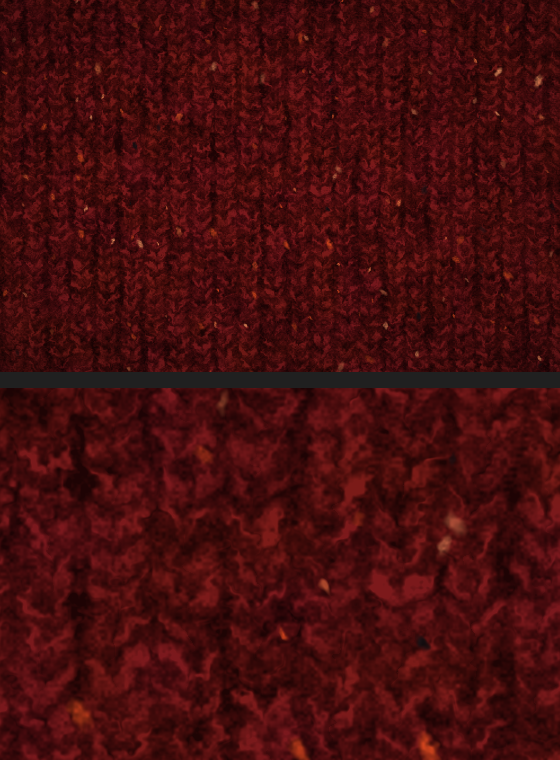
Top: the whole. Bottom: its middle third, enlarged.
Reproduce this texture procedurally as a Shadertoy shader.

```glsl
// Dark red knitted wool: columns of V stitches with fuzzy fibres and tweed flecks.

const float PI = 3.14159;
const vec2 STITCHES = vec2(23.5, 30.0);  // repeats across and down
const vec3 SHADOW_RED = vec3(0.105, 0.012, 0.014);
const vec3 WOOL_RED = vec3(0.250, 0.040, 0.042);
const vec3 LIT_RED = vec3(0.430, 0.090, 0.092);
const vec3 ORANGE = vec3(0.64, 0.21, 0.09);
const vec3 PEACH = vec3(0.72, 0.42, 0.28);
const vec3 DARK_TEAL = vec3(0.07, 0.05, 0.06);

float hash(vec2 p) {
    return fract(sin(dot(p, vec2(127.1, 311.7))) * 43758.5453);
}

float noise(vec2 p) {
    vec2 i = floor(p), f = fract(p);
    f = f * f * (3.0 - 2.0 * f);
    return mix(mix(hash(i), hash(i + vec2(1, 0)), f.x),
               mix(hash(i + vec2(0, 1)), hash(i + vec2(1, 1)), f.x), f.y);
}

mat2 rotation(float angle) {
    float c = cos(angle), s = sin(angle);
    return mat2(c, -s, s, c);
}

// Relief of the stitches: x = height, y = coordinate running across the strands.
vec2 knit(vec2 st) {
    float column = floor(st.x);
    float x = fract(st.x) - 0.5;
    float side = abs(x) * 2.0;
    float slant = st.y - 0.95 * side;
    float row = slant + 0.7 * hash(vec2(column, 7.0));
    float strand = 0.5 - 0.5 * cos(2.0 * PI * row);
    float vary = hash(vec2(column * 2.0 + step(0.0, x), floor(row))) - 0.5;

    // Strands fade into gutters of uneven depth
    float edge = smoothstep(0.55, 1.0, side);
    float gutter = mix(0.25, 1.0, noise(vec2(floor(st.x + 0.5) * 3.0, st.y * 0.8)));
    float spine = 0.40 * exp(-25.0 * side * side);
    float body = mix(0.42 + strand * (0.58 + 0.5 * vary), 0.62, edge);
    return vec2(body * (1.0 - spine) * (1.0 - gutter * edge), slant);
}

// One scattered layer of flecks, at most one per grid cell.
vec3 addFlecks(vec3 base, vec2 p, float cells, float chance, float seed) {
    vec2 q = p * cells + seed * 0.37;
    vec2 id = floor(q) + seed * 19.0;
    vec2 centre = 0.22 + 0.56 * vec2(hash(id + 1.3), hash(id + 4.7));
    vec2 d = rotation((hash(id + 8.1) - 0.35) * 1.8) * (fract(q) - centre);
    d += 0.06 * (vec2(noise(q * 14.0), noise(q * 14.0 + 31.0)) - 0.5);
    float radius = mix(0.06, 0.15, pow(hash(id + 2.9), 2.0));
    float dist = length(d * vec2(1.6, 0.9)) / radius;
    float cover = (1.0 - smoothstep(0.35, 1.3, dist)) * step(hash(id + 6.2), chance);
    float kind = hash(id + 9.4);
    vec3 tint = mix(ORANGE, PEACH, smoothstep(0.4, 0.9, kind));
    tint = mix(tint, DARK_TEAL, step(kind, 0.17));
    tint *= 0.75 + 0.5 * noise(q * 30.0);
    return mix(base, tint, cover * mix(0.35, 1.0, hash(id + 3.6)));
}

void mainImage(out vec4 fragColor, in vec2 fragCoord) {
    vec2 uv = fragCoord / iResolution.xy;
    vec2 p = fragCoord / iResolution.y;

    // Uneven hand of the knitting, then fuzz that frays every edge
    vec2 st = uv * STITCHES;
    st.x += 0.24 * (noise(p * vec2(9.0, 13.0)) - 0.5) + 0.24 * (noise(p * 55.0) - 0.5);
    st.y += 0.50 * (noise(p * 11.0 + 20.0) - 0.5) + 0.36 * (noise(p * 60.0 + 9.0) - 0.5);
    st += 0.22 * (vec2(noise(p * 150.0 + 3.0), noise(p * 150.0 + 77.0)) - 0.5);
    vec2 stitch = knit(st);

    // Fibres along the strands, mottled dye and two sizes of grain
    float fibre = noise(vec2(st.x * 4.0, stitch.y * 5.0));
    float mottle = noise(p * 28.0 + 50.0);
    float fuzz = noise(p * 150.0);
    float grain = noise(p * 330.0 + 13.0);
    float tone = 0.09 + 0.74 * stitch.x + 0.28 * (fibre - 0.5)
               + 0.34 * (mottle - 0.5) + 0.26 * (fuzz - 0.5) + 0.34 * (grain - 0.5);
    tone = clamp(tone, 0.0, 1.0);
    vec3 colour = mix(SHADOW_RED, WOOL_RED, min(tone * 2.0, 1.0));
    colour = mix(colour, LIT_RED, max(tone * 2.0 - 1.0, 0.0));

    // Occasional warmer and purpler wool
    float dye = noise(p * 17.0 + 80.0) - 0.5;
    colour += colour.r * vec3(0.0, 0.03, -0.06) * dye;

    // Tweed flecks in two overlapping layers
    colour = addFlecks(colour, p, 9.0, 0.48, 1.0);
    colour = addFlecks(colour, p, 13.0, 0.28, 2.0);

    // Soft light falling off towards the corners
    vec2 fromCentre = uv - 0.5;
    colour *= 1.13 - 0.65 * dot(fromCentre, fromCentre);
    fragColor = vec4(colour, 1.0);
}
```
